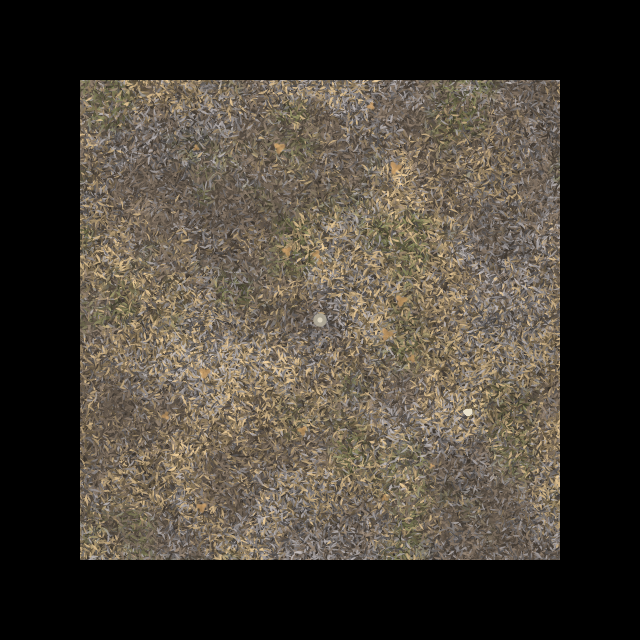
Give the GLSL for this texture, as a Shadertoy shader.

```glsl
// Dry matted grass on a square plot with a plain black margin.
// Layers of short curved blades on wrapping jittered grids cover a dark soil;
// slow wrapping noise shifts the mix of straw, ash and umber. Leaves lie on top.

#define LAYERS 13
#define COARSE_CELLS 46
#define CELL_STEP 5
#define LEAVES 16
#define PLOT_HALF 0.375
#define BLADE_WIDTH 0.00165
#define BLADE_OPACITY 0.86
#define SHADE_LOW 0.42
#define SHADE_HIGH 1.25

const float TAU = 6.2831853;
const vec3 SOIL  = vec3(0.29, 0.26, 0.23);
const vec3 STRAW = vec3(0.74, 0.64, 0.48);
const vec3 ASH   = vec3(0.60, 0.58, 0.58);
const vec3 UMBER = vec3(0.50, 0.44, 0.38);
const vec3 MOSS  = vec3(0.47, 0.47, 0.32);
const vec3 LEAF  = vec3(0.77, 0.60, 0.39);
const vec3 CHALK = vec3(0.82, 0.79, 0.71);

// Integer hash: three values from 0 to 1
vec3 hash3(ivec2 cell, int seed) {
    uvec3 v = uvec3(cell, seed) * 1664525u + 1013904223u;
    v.x += v.y * v.z; v.y += v.z * v.x; v.z += v.x * v.y;
    v ^= v >> 16u;
    v.x += v.y * v.z; v.y += v.z * v.x; v.z += v.x * v.y;
    return vec3(v >> 8u) / 16777216.0;
}

ivec2 wrapCell(ivec2 cell, int count) {
    return (cell % count + count) % count;
}

// Value noise that repeats once per canvas
float noise(vec2 uv, int count, int seed) {
    vec2 p = uv * float(count);
    ivec2 c = ivec2(floor(p));
    vec2 f = fract(p);
    f = f * f * (3.0 - 2.0 * f);
    float a = hash3(wrapCell(c, count), seed).x;
    float b = hash3(wrapCell(c + ivec2(1, 0), count), seed).x;
    float d = hash3(wrapCell(c + ivec2(0, 1), count), seed).x;
    float e = hash3(wrapCell(c + ivec2(1, 1), count), seed).x;
    return mix(mix(a, b, f.x), mix(d, e, f.x), f.y);
}

float fbm(vec2 uv, int count, int seed) {
    float sum = 0.0, weight = 0.5;
    for (int i = 0; i < 4; i++) {
        sum += weight * noise(uv, count, seed + i);
        count *= 2;
        weight *= 0.5;
    }
    return sum / 0.9375;
}

// Lays one grid of blades over the ground colour
vec3 addBlades(vec3 ground, vec2 uv, int layer, vec3 patches, float pixel) {
    int count = COARSE_CELLS + layer * CELL_STEP;
    float scale = float(count);
    vec2 p = uv * scale;
    ivec2 home = ivec2(floor(p));
    for (int k = 0; k < 9; k++) {
        ivec2 cell = home + ivec2(k % 3 - 1, k / 3 - 1);
        ivec2 id = wrapCell(cell, count);
        vec3 place = hash3(id, 100 + layer);
        vec3 look = hash3(id, 200 + layer);
        vec2 q = p - vec2(cell) - place.xy;
        float angle = place.z * TAU;
        float c = cos(angle), s = sin(angle);
        q = vec2(c * q.x + s * q.y, c * q.y - s * q.x);
        float len = mix(0.35, 0.9, look.z);
        float along = q.x / len;
        q.y += (fract(look.z * 7.0) - 0.5) * 0.7 * (q.x * q.x - 0.1);
        float halfWidth = BLADE_WIDTH * mix(0.55, 1.15, fract(look.y * 9.0));
        float dist = abs(q.y) / scale - halfWidth * (1.0 - along * along);
        float cover = clamp(0.5 - dist / pixel, 0.0, 1.0) * step(abs(along), 1.0);

        float strawShare = 0.62 * patches.x;
        float ashShare = strawShare + 0.14 + 0.40 * patches.y;
        vec3 tone = look.x < strawShare ? STRAW : look.x < ashShare ? ASH : UMBER;
        tone = mix(tone, MOSS, patches.z * step(0.6, fract(look.x * 13.0)));
        float shade = mix(SHADE_LOW, SHADE_HIGH, look.y);
        shade = mix(0.86, shade, 0.7 + 0.3 * max(patches.x, patches.y));
        ground = mix(ground, tone * shade, cover * BLADE_OPACITY);
    }
    return ground;
}

void mainImage(out vec4 fragColor, in vec2 fragCoord) {
    vec2 uv = fragCoord / iResolution.xy;
    float pixel = 1.0 / min(iResolution.x, iResolution.y);

    // Slow patches of straw, ash and moss
    float band = 0.11 * cos(TAU * (uv.y - 0.45)) + 0.06 * cos(TAU * (uv.x - 0.35));
    vec3 patches = vec3(smoothstep(0.28, 0.74, fbm(uv, 8, 1) + band),
                        smoothstep(0.36, 0.68, fbm(uv, 9, 11)),
                        smoothstep(0.50, 0.78, fbm(uv, 11, 21)));

    // Soil and blades
    vec3 color = SOIL * (0.7 + 0.7 * noise(uv, 190, 31));
    for (int i = 0; i < LAYERS; i++) color = addBlades(color, uv, i, patches, pixel);
    color *= 0.86 + 0.28 * fbm(uv, 14, 41);

    // Ragged fallen leaves
    for (int i = 0; i < LEAVES; i++) {
        vec3 spot = hash3(ivec2(i, 7), 51);
        vec2 q = uv - 0.5 - (spot.xy - 0.5) * 1.9 * PLOT_HALF;
        float lobes = 1.0 + 0.35 * cos(3.0 * atan(q.y, q.x) + TAU * spot.z);
        float dist = length(q) - mix(0.003, 0.008, spot.z) * lobes;
        float cover = clamp(0.5 - dist / (2.0 * pixel), 0.0, 1.0);
        color = mix(color, LEAF * (0.85 + 0.3 * noise(uv, 150, 61)), 0.8 * cover);
    }

    // Pale disc in the middle and a small chalky scrap
    float disc = length(uv - 0.5);
    vec3 discColor = CHALK * (0.85 + 0.25 * smoothstep(0.005, 0.003, disc));
    color = mix(color, discColor, 0.9 * clamp(0.5 - (disc - 0.0105) / pixel, 0.0, 1.0));
    vec2 chip = uv - vec2(0.732, 0.354);
    float scrap = length(vec2(chip.x - 0.6 * chip.y, chip.y)) - 0.013 * noise(uv, 120, 71);
    color = mix(color, CHALK * 1.12, clamp(0.5 - scrap / pixel, 0.0, 1.0));

    // Black margin
    vec2 edge = abs(uv - 0.5) - PLOT_HALF;
    color *= clamp(0.5 - max(edge.x, edge.y) / pixel, 0.0, 1.0);
    fragColor = vec4(color, 1.0);
}
```
